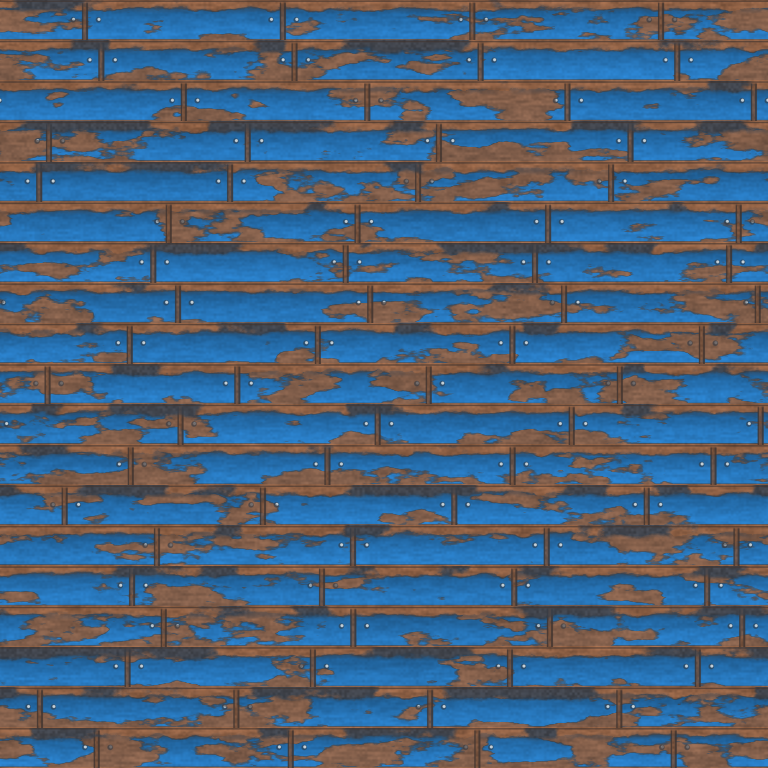
Write a WebGL 2 fragment shader that draws this texture.

```glsl
#version 300 es
precision highp float;

#define GRID vec2(4.0, 19.0)      // planks across, rows down
#define JOINT_JITTER 0.05         // joint shift, in plank lengths
#define JOINT_HALF 0.0040         // joint half width, in canvas units
#define SEAM_HALF 0.0009          // seam half width
#define BAND 0.215                // bare strip along the top, in row heights
#define WEAR 0.605                // noise level above which paint is lost
#define SCREW_GAP 0.0165          // screw distance from the joint
#define SCREW_RADIUS 0.0036
#define PAINT vec3(0.145, 0.438, 0.690)
#define RUST vec3(0.585, 0.395, 0.280)
#define SOOT vec3(0.215, 0.255, 0.305)
#define GROOVE vec3(0.250, 0.200, 0.180)

uniform vec2 u_resolution;
out vec4 fragColor;

float hash(vec2 p) {
    vec3 q = fract(vec3(p.xyx) * 0.1031);
    q += dot(q, q.yzx + 33.33);
    return fract((q.x + q.y) * q.z);
}

// Value noise that wraps after a whole number of cells
float noise(vec2 p, vec2 period) {
    vec2 i = floor(p), f = fract(p);
    f = f * f * (3.0 - 2.0 * f);
    vec2 a = mod(i, period), b = mod(i + 1.0, period);
    return mix(mix(hash(a), hash(vec2(b.x, a.y)), f.x),
               mix(hash(vec2(a.x, b.y)), hash(b), f.x), f.y);
}

float fbm(vec2 uv, vec2 cells) {
    float sum = 0.0, amp = 0.5;
    for (int i = 0; i < 5; i++) {
        sum += amp * noise(uv * cells + 17.0 * float(i), cells);
        cells *= 2.0;
        amp *= 0.52;
    }
    return sum;
}

// Soft coverage of the region where d is below zero
float cover(float d) {
    float soft = max(0.0009, 0.75 / u_resolution.y);
    return 1.0 - smoothstep(-soft, soft, d);
}

void main() {
    vec2 uv = gl_FragCoord.xy / u_resolution;
    float row = floor(uv.y * GRID.y);
    float down = 1.0 - fract(uv.y * GRID.y);

    // Nearest joint and the plank on this side of it
    float x = uv.x * GRID.x - mix(0.18, 0.96, hash(vec2(row, 7.3)));
    float joint = floor(x + 0.5);
    vec2 jointId = vec2(mod(joint, GRID.x), row);
    float dx = (x - joint - JOINT_JITTER * (hash(jointId + 31.0) - 0.5)) / GRID.x;
    float side = dx < 0.0 ? -1.0 : 1.0;
    vec2 plankId = vec2(mod(joint + min(side, 0.0), GRID.x), row);
    float plankTone = hash(plankId + 53.0);

    // Noise layers, stretched along the boards
    float patches = fbm(uv, vec2(13.0, 40.0));
    float ragged = fbm(uv + 0.37, vec2(40.0, 76.0));
    float grain = noise(uv * vec2(70.0, 310.0), vec2(70.0, 310.0));
    float speck = noise(uv * 300.0, vec2(300.0));
    float sootNoise = noise(vec2(uv.x * 17.0, row), vec2(17.0, GRID.y));

    // Lost paint: open patches, worn ends and the bare top strip
    float endWear = 0.13 * step(0.68, hash(jointId + 11.0)) * exp(-abs(dx) * 36.0);
    float lowWear = 0.05 * smoothstep(0.3, 0.85, down) - 0.02;
    float level = patches + 0.22 * (ragged - 0.5) + endWear + lowWear + 0.07 * (plankTone - 0.5);
    float bare = smoothstep(WEAR - 0.035, WEAR + 0.045, level);
    float stripEdge = down - BAND + 0.24 * (ragged - 0.5);
    float strip = 1.0 - smoothstep(-0.03, 0.05, stripEdge);
    strip = max(strip, smoothstep(0.95, 0.99, down));
    float rust = max(bare * 0.92, strip);

    // Painted and rusted wood
    vec3 paint = PAINT * mix(0.86, 1.10, smoothstep(0.2, 0.9, down));
    paint *= 0.91 + 0.12 * grain + 0.08 * speck + 0.06 * (plankTone - 0.5);
    vec3 wood = RUST * (0.78 + 0.20 * grain + 0.12 * speck + 0.28 * (ragged - 0.35));
    vec3 color = mix(paint, wood, rust);
    color *= 1.0 - 0.9 * rust * (1.0 - rust);

    // Shade below the strip and soot lying on it
    float shade = 1.0 - smoothstep(0.0, 0.13, abs(stripEdge - 0.03));
    color = mix(color, SOOT, 0.42 * shade * smoothstep(0.3, 0.65, ragged));
    float sootArea = smoothstep(0.66, 0.78, sootNoise + 0.30 * (ragged - 0.5));
    float sootDepth = 1.0 - smoothstep(0.20, 0.32, down + 0.3 * (ragged - 0.5));
    color = mix(color, SOOT * (0.85 + 0.3 * speck), 0.88 * sootArea * sootDepth);

    // Seam between rows
    float seam = cover(abs(down - 0.03) / GRID.y - SEAM_HALF);
    color = mix(color, GROOVE, 0.65 * seam);

    // Joint bar with dark sides
    float bar = cover(abs(dx) - JOINT_HALF);
    float core = cover(abs(dx + 0.0004) - JOINT_HALF * 0.45);
    vec3 barColor = mix(GROOVE, RUST * (0.72 + 0.25 * speck), core * 0.85);
    barColor = mix(barColor, SOOT, 0.7 * sootArea * sootDepth);
    color = mix(color, barColor, 0.85 * bar * smoothstep(0.03, 0.10, down));

    // Screws on both sides of the joint, dulled by rust
    vec2 toScrew = vec2(dx - side * SCREW_GAP - 0.001, (0.49 - down) / GRID.y);
    float head = cover(length(toScrew) - SCREW_RADIUS);
    float glint = cover(length(toScrew - vec2(0.0007, 0.0006)) - SCREW_RADIUS * 0.55);
    color = mix(color, SOOT * 0.85, 0.60 * head);
    color = mix(color, vec3(0.80, 0.84, 0.86), glint * mix(0.95, 0.25, bare));

    fragColor = vec4(clamp(color, 0.0, 1.0), 1.0);
}
```
